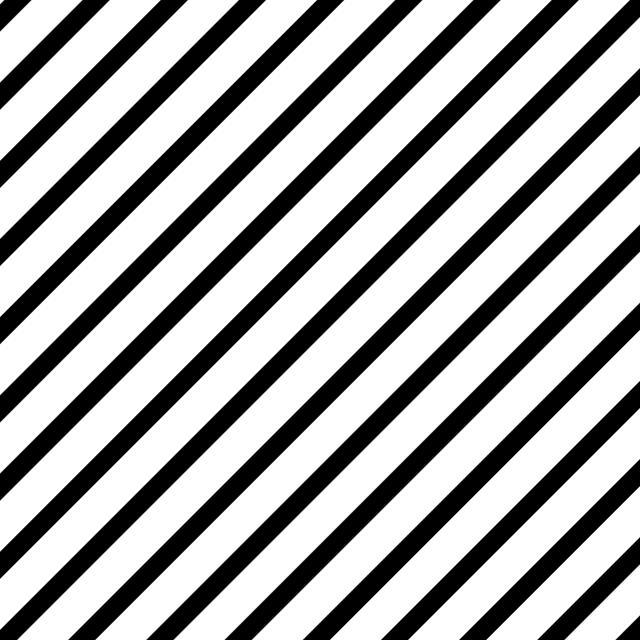
Give the GLSL for this pattern, as a WebGL 2 fragment shader.

```glsl
#version 300 es
precision highp float;
// Black diagonal stripes on white, rising to the right at 45 degrees.
// The distance from the nearest stripe centre, measured along the
// canvas edge, is folded with fract and thresholded with a soft edge.

uniform vec2 u_resolution;
out vec4 fragColor;

void main() {
    vec2 uv = gl_FragCoord.xy / u_resolution;

    // Position along the falling diagonal, zero at the upper left corner
    float across = uv.x + 1.0 - uv.y;

    // Distance to the nearest stripe centre
    float period = 0.12217;
    float centreDistance = abs(fract((across - 0.0281) / period + 0.5) - 0.5) * period;

    // Stripe coverage, smoothed over about one pixel
    float halfWidth = 0.0212;
    float edgeWidth = 0.8 * (1.0 / u_resolution.x + 1.0 / u_resolution.y);
    float stripe = clamp(0.5 + (halfWidth - centreDistance) / edgeWidth, 0.0, 1.0);

    vec3 white = vec3(1.0);
    vec3 black = vec3(0.0);
    fragColor = vec4(mix(white, black, stripe), 1.0);
}
```
